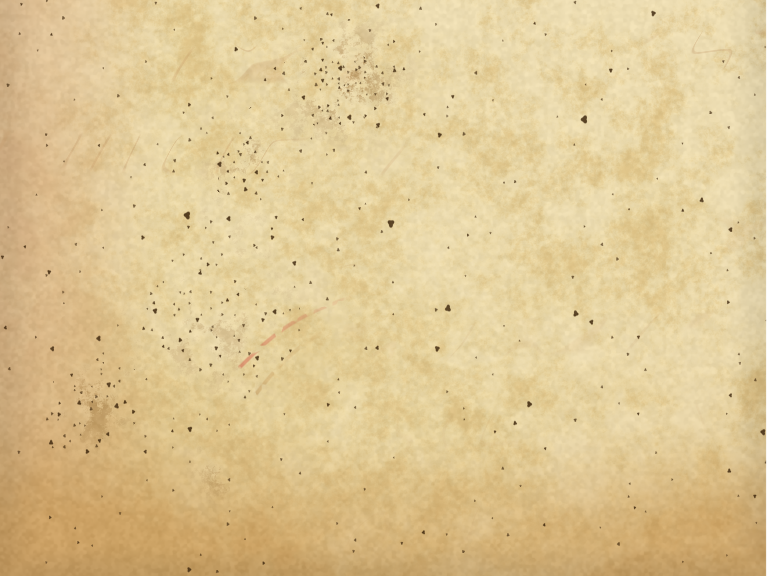
Write a WebGL 1 fragment shader that draws this texture.

```glsl
precision highp float;
// Aged parchment with mottled stains, faded pen strokes, dark specks and a red scratch.
uniform vec2 u_resolution;

vec2 hash2(vec2 p) {
  vec2 k = vec2(dot(p, vec2(127.1, 311.7)), dot(p, vec2(269.5, 183.3)));
  return fract(sin(k) * 43758.545);
}

// Smooth cellular noise: random cell tones blended by distance to the cell points.
float cells(vec2 p) {
  vec2 cell = floor(p), local = p - cell;
  float tone = 0.0, total = 0.0;
  for (int j = -1; j <= 1; j++) {
    for (int i = -1; i <= 1; i++) {
      vec2 offset = vec2(float(i), float(j));
      vec2 seed = hash2(cell + offset);
      vec2 d = offset + 0.15 + 0.7 * seed - local;
      float weight = exp(-5.0 * dot(d, d));
      tone += weight * hash2(cell + offset + 57.0).x;
      total += weight;
    }
  }
  return tone / total;
}

float mottle(vec2 p) {
  float sum = 0.0, amplitude = 0.34;
  for (int i = 0; i < 5; i++) {
    sum += amplitude * cells(p);
    p = mat2(1.84, 1.38, -1.38, 1.84) * p + 17.3;
    amplitude *= 0.76;
  }
  return sum / 1.06;
}

float glow(vec2 p, vec2 center, float radius) {
  vec2 d = (p - center) / radius;
  return exp(-dot(d, d));
}

// One ragged speck at most per cell; density sets how many cells hold one.
float specks(vec2 p, float scale, float radius, float density) {
  vec2 cell = floor(p * scale);
  vec2 seed = hash2(cell + scale), shape = hash2(cell + scale + 91.0);
  vec2 d = p - (cell + 0.25 + 0.5 * seed) / scale;
  float size = radius * mix(0.45, 1.0, shape.x * shape.x);
  float angle = atan(d.y, d.x);
  float edge = length(d * vec2(1.0, 0.8)) - size * (1.0 + 0.2 * sin(angle * 3.0 + 6.3 * seed.x));
  float soft = 0.8 / u_resolution.y;
  return step(shape.y, density) * (1.0 - smoothstep(-soft, soft, edge));
}

// Thin, slightly bowed stroke that fades towards its far end.
float scratch(vec2 p, vec2 a, vec2 b, float width) {
  vec2 along = b - a;
  float t = clamp(dot(p - a, along) / dot(along, along), 0.0, 1.0);
  vec2 bow = vec2(-along.y, along.x) * 0.07 * sin(3.14 * t);
  float d = length(p - a - along * t - bow);
  return (1.0 - smoothstep(width * 0.3, width, d)) * (1.0 - 0.85 * t);
}

// Faded pen curls: thin contours of slanted noise, kept in broken rows.
float penCurls(vec2 p) {
  vec2 slanted = vec2(p.x - 0.55 * p.y, p.y);
  float contour = abs(cells(slanted * vec2(17.0, 13.0) + 8.0) - 0.5);
  float line = 1.0 - smoothstep(0.015, 0.06, contour);
  float row = smoothstep(0.1, 0.6, sin(p.y * 39.0 + 0.6 * sin(p.x * 3.0) + 4.0));
  float broken = smoothstep(0.42, 0.62, cells(p * 4.5 + 31.0));
  return line * row * broken * mix(0.3, 1.0, smoothstep(0.3, 0.7, p.y));
}

void main() {
  vec2 uv = gl_FragCoord.xy / u_resolution;
  vec2 p = gl_FragCoord.xy / u_resolution.y;
  float cloud = mottle(p * 4.0);
  float fiber = mottle(p * 17.0 + 40.0);

  // Paper tone: pale at the top right, yellow in the middle.
  float pale = smoothstep(0.32, 0.72, 0.55 * cloud + 0.45 * fiber + 0.16 * (uv.y - 0.5) + 0.1 * (uv.x - 0.5));
  vec3 color = mix(vec3(0.895, 0.815, 0.595), vec3(0.93, 0.868, 0.70), pale);
  float stain = smoothstep(0.52, 0.27, 0.45 * cloud + 0.55 * fiber);
  color = mix(color, vec3(0.85, 0.73, 0.49), 0.65 * stain);

  // Pink left side, brown lower edge and corners.
  float uneven = 0.6 + 0.8 * (1.0 - cloud);
  float leftSide = 1.0 - smoothstep(0.0, 0.24, uv.x);
  color = mix(color, vec3(0.85, 0.70, 0.53), 0.75 * leftSide * uneven);
  float lowEdge = 0.55 * (1.0 - smoothstep(0.0, 0.28, uv.y));
  float corners = glow(uv, vec2(0.0), 0.3) + 0.6 * glow(uv, vec2(1.0, 0.0), 0.28);
  color = mix(color, vec3(0.78, 0.60, 0.35), clamp((lowEdge + 0.6 * corners) * uneven, 0.0, 0.8));
  float rim = 1.0 - smoothstep(0.0, 0.06, min(uv.x, min(uv.y, 1.0 - uv.x)));
  color *= 1.0 - 0.07 * rim;

  // Pen strokes and scratches.
  color = mix(color, vec3(0.75, 0.57, 0.38), 0.24 * penCurls(p));
  float worn = smoothstep(0.25, 0.6, cells(p * 90.0));
  color = mix(color, vec3(0.83, 0.49, 0.37), 0.75 * worn * scratch(p, vec2(0.417, 0.363), vec2(0.608, 0.484), 0.005));
  color = mix(color, vec3(0.80, 0.64, 0.40), 0.5 * worn * scratch(p, vec2(0.443, 0.314), vec2(0.6, 0.444), 0.005));

  // Dirt gathers in a few patches.
  float dirt = glow(p, vec2(0.60, 0.86), 0.09) + 0.7 * glow(p, vec2(0.43, 0.72), 0.07)
    + 0.5 * glow(p, vec2(0.36, 0.46), 0.15) + 0.8 * glow(p, vec2(0.16, 0.30), 0.07);
  float smudge = dirt + glow(p, vec2(0.40, 0.19), 0.05);
  color = mix(color, vec3(0.60, 0.43, 0.20), 0.55 * min(smudge, 1.0) * smoothstep(0.53, 0.72, fiber));
  float dark = specks(p, 62.0, 0.0036, 0.008 + 0.3 * dirt);
  dark = max(dark, 0.8 * specks(p + 0.37, 105.0, 0.0023, 0.003 + 0.25 * dirt));
  dark = max(dark, specks(p + 0.11, 13.0, 0.0068, 0.045));
  color = mix(color, vec3(0.25, 0.16, 0.06), 0.85 * dark);

  // Fine grain and the bare strip along the right edge.
  color += 0.045 * (cells(p * 160.0) - 0.5) + 0.03 * (cells(p * 75.0 + 9.0) - 0.5);
  color = mix(color, vec3(1.0), smoothstep(0.9965, 0.9985, uv.x));
  gl_FragColor = vec4(color, 1.0);
}
```
